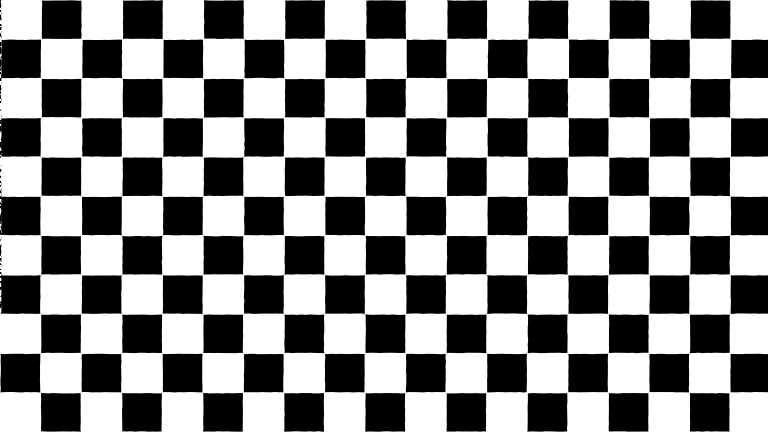
Reproduce this pattern procedurally as a WebGL 1 fragment shader.

```glsl
precision highp float;
// Black and white checkerboard, eleven rows high, with a very slight lean.
// A signed distance to the cell borders sets each square in by a hairline;
// value noise roughens the edges and speckles a thin strip at the far left.

uniform vec2 u_resolution;

float hash(vec2 p) {
  vec3 q = fract(vec3(p.xyx) * 0.1031);
  q += dot(q, q.yzx + 33.33);
  return fract((q.x + q.y) * q.z);
}

float valueNoise(vec2 p) {
  vec2 i = floor(p);
  vec2 f = fract(p);
  f = f * f * (3.0 - 2.0 * f);
  float low = mix(hash(i), hash(i + vec2(1.0, 0.0)), f.x);
  float high = mix(hash(i + vec2(0.0, 1.0)), hash(i + vec2(1.0, 1.0)), f.x);
  return mix(low, high, f.y);
}

// Distance in row heights: negative inside black squares, positive in white.
float checkerDistance(vec2 p) {
  vec2 cellSize = vec2(1.0326, 1.0);
  vec2 grid = (p - vec2(1.032 + 0.0022 * p.y, 0.0)) / cellSize;
  vec2 cell = floor(grid);
  vec2 border = (0.5 - abs(fract(grid) - 0.5)) * cellSize;
  float side = 1.0 - 2.0 * mod(cell.x + cell.y, 2.0);
  return 0.0135 - side * min(border.x, border.y);
}

void main() {
  // One unit is one row of the board.
  vec2 p = gl_FragCoord.xy * 11.0 / u_resolution.y;
  float pixel = 11.0 / u_resolution.y;

  // Squares with slightly uneven edges
  float wobble = (valueNoise(p * 9.0 + 40.0) - 0.5) * 0.012;
  float ink = clamp(0.5 - (checkerDistance(p) + wobble) / pixel, 0.0, 1.0);

  // Worn strip along the left edge, ending above the lowest rows
  float strip = clamp(0.5 - (p.x - 0.035) / pixel, 0.0, 1.0)
              * smoothstep(3.0, 3.08, p.y);
  float speckle = smoothstep(0.4, 0.6, valueNoise(p * 22.0 + 90.0));
  ink = mix(ink, speckle, strip);

  gl_FragColor = vec4(vec3(1.0 - ink), 1.0);
}
```
